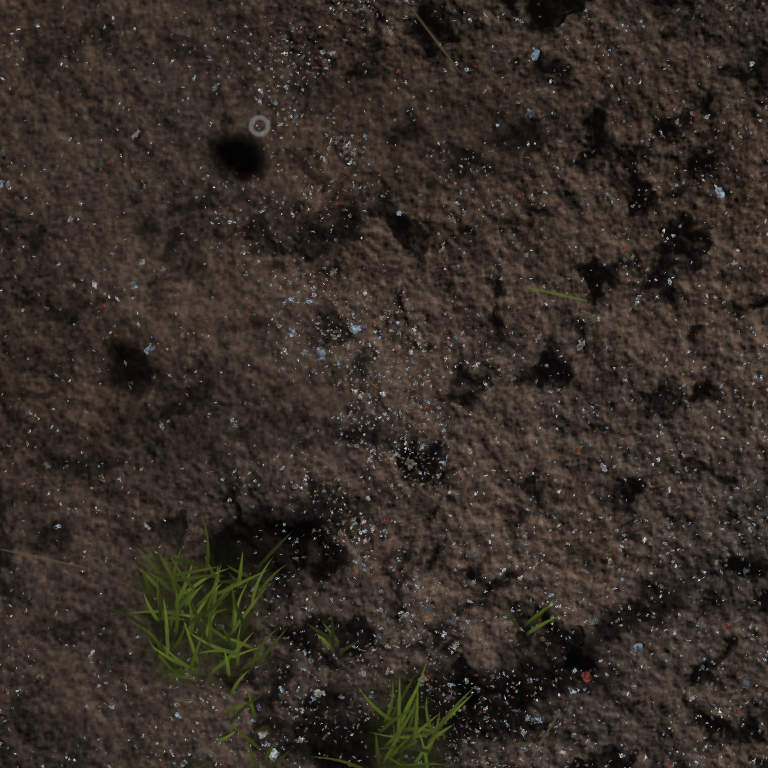
This texture is drawn by a Shadertoy shader. Its source:

```glsl
float hash(vec2 p) {
    vec3 q = fract(vec3(p.xyx) * 0.1031);
    q += dot(q, q.yzx + 33.33);
    return fract((q.x + q.y) * q.z);
}

float noise(vec2 p) {
    vec2 i = floor(p), f = fract(p);
    f = f * f * (3.0 - 2.0 * f);
    return mix(mix(hash(i), hash(i + vec2(1, 0)), f.x),
               mix(hash(i + vec2(0, 1)), hash(i + 1.0), f.x), f.y);
}

float fbm(vec2 p) {
    float sum = 0.0, amp = 0.5;
    for (int i = 0; i < 5; i++) {
        sum += amp * noise(p);
        p = mat2(1.6, 1.2, -1.2, 1.6) * p + 17.3;
        amp *= 0.5;
    }
    return sum;
}

mat2 rotate(float a) {
    return mat2(cos(a), -sin(a), sin(a), cos(a));
}

// Soft elliptical patch, 1 inside and 0 outside
float patchMask(vec2 p, vec2 centre, vec2 radius, float angle) {
    return 1.0 - smoothstep(0.4, 1.3, length(rotate(angle) * (p - centre) / radius));
}

// Broken flakes of shell and stone scattered on a jittered grid
vec3 addChips(vec3 col, vec2 p, float cells, float density) {
    vec2 base = floor(p * cells);
    float soft = max(0.0012, 1.0 / iResolution.y) * cells;
    for (int k = 0; k < 9; k++) {
        vec2 id = base + vec2(k % 3, k / 3) - 1.0;
        vec2 key = id + cells * 3.0;
        if (hash(key) > density) continue;
        vec2 jitter = vec2(hash(key + 41.0), hash(key + 83.0));
        vec2 q = rotate(6.28 * hash(key + 7.0)) * (p * cells - id - jitter);
        float radius = mix(0.14, 0.36, pow(hash(key + 19.0), 2.0));
        float d = max(abs(q.x) * mix(0.6, 1.0, jitter.x), abs(q.x) * 0.4 + abs(q.y)) - radius;
        d += 0.35 * (noise(q * 5.0 + key) - 0.4);
        float kind = hash(key + 59.0), light = hash(key + 71.0);
        vec3 tint = mix(vec3(0.34, 0.30, 0.26), vec3(0.74, 0.76, 0.77), light * light);
        if (kind > 0.65) tint = mix(vec3(0.28, 0.30, 0.33), vec3(0.56, 0.65, 0.73), light);
        if (kind > 0.93) tint = vec3(0.42, 0.21, 0.16);
        tint *= 0.9 + 0.8 * (noise(q * 6.0 + key + 5.0) - 0.5);
        col = mix(col, tint, 0.9 * (1.0 - smoothstep(-soft, soft, d)));
    }
    return col;
}

// Tapered, bending blades fanned around a root
vec3 addGrass(vec3 col, vec2 p, vec2 root, float spread, float size, int count) {
    float soft = max(0.0014, 1.0 / iResolution.y);
    for (int i = 0; i < count; i++) {
        vec2 key = vec2(float(i) * 3.7, root.x * 917.0);
        vec2 jitter = vec2(hash(key), hash(key + 11.0)) - 0.5;
        float lean = (hash(key + 23.0) - 0.5) * 3.0 + jitter.x * 1.2;
        vec2 q = rotate(lean) * (p - root - jitter * spread);
        float len = size * mix(0.4, 1.1, hash(key + 31.0));
        float t = q.y / len;
        float bend = (hash(key + 47.0) - 0.5) * 1.0 * len * t * t;
        float width = 0.0062 * sqrt(max(t, 0.0)) * (1.0 - t);
        float mask = 1.0 - smoothstep(-soft, soft, abs(q.x - bend) - width);
        mask *= smoothstep(0.0, 0.2, t) * (1.0 - smoothstep(0.85, 1.0, t));
        vec3 green = mix(vec3(0.15, 0.17, 0.07), vec3(0.35, 0.42, 0.15), hash(key + 61.0));
        col = mix(col, green * (0.75 + 0.4 * t), mask);
    }
    return col;
}

vec3 addStem(vec3 col, vec2 p, vec2 a, vec2 b, vec3 tint) {
    vec2 ab = b - a;
    float t = clamp(dot(p - a, ab) / dot(ab, ab), 0.0, 1.0);
    float d = length(p - a - ab * t) - 0.003 * sqrt(t * (1.0 - t));
    return mix(col, tint, 0.8 * (1.0 - smoothstep(-0.0012, 0.0018, d)));
}

void mainImage(out vec4 fragColor, in vec2 fragCoord) {
    vec2 p = fragCoord / iResolution.y;
    vec2 warp = p + 0.07 * (vec2(fbm(p * 24.0), fbm(p * 24.0 + 50.0)) - 0.48);

    // Soil clods lit from the lower left, rougher to the right
    float corner = smoothstep(0.9, 1.6, p.x + 1.0 - p.y);
    float rough = 0.7 + 0.6 * smoothstep(0.25, 0.75, p.x + 0.6 * (noise(p * 6.0) - 0.5));
    float swell = fbm(p * 8.0) - fbm(p * 8.0 - vec2(0.08));
    float clods = fbm(p * 32.0) - fbm(p * 32.0 - vec2(0.14, 0.16));
    float crumbs = fbm(p * 105.0 + 7.0) - fbm(p * 105.0 - vec2(0.3) + 7.0);
    float tone = 0.19 - 0.35 * swell - rough * (0.38 * clods + 0.28 * crumbs);
    tone += 0.14 * (fbm(p * 5.0 + 9.0) - 0.48) + 0.09 * (noise(p * 190.0) - 0.5) + 0.04 * corner;
    float broad = 0.18 * (noise(p * 7.0 + 3.0) - 0.5);
    float hollow = 1.0 - smoothstep(0.24, 0.45, fbm(warp * 23.0 + 31.0) + broad);
    tone *= 1.0 - 0.62 * hollow * rough;
    vec3 soil = mix(vec3(1.17, 0.92, 0.74), vec3(1.07, 0.93, 0.84), fbm(p * 4.0 + 70.0) + 0.3 * corner);
    vec3 col = soil * clamp(tone, 0.035, 0.5);

    // Cast shadows and pits, broken up by the clods
    float shade = 0.7 * patchMask(warp, vec2(0.36, 0.29), vec2(0.13, 0.06), 0.5);
    shade = max(shade, 0.75 * patchMask(warp, vec2(0.63, 0.09), vec2(0.20, 0.05), 0.25));
    shade = max(shade, 0.65 * patchMask(warp, vec2(0.81, 0.19), vec2(0.12, 0.025), 0.6));
    shade = max(shade, 0.7 * patchMask(warp, vec2(0.18, 0.52), vec2(0.05, 0.03), -0.4));
    shade = max(shade, 0.75 * patchMask(warp, vec2(0.45, 0.03), vec2(0.11, 0.05), 0.0));
    col *= 1.0 - shade;

    // Flakes gather in clumps along a central band and in the lower right
    float band = exp(-pow((p.x - 0.49 + 0.1 * (p.y - 0.5)) / 0.12, 2.0));
    float clump = smoothstep(0.38, 0.68, fbm(p * 13.0 + 5.0));
    float density = 0.03 + 0.5 * band * clump + 0.08 * clump + 0.12 * corner;
    col = addChips(col, p, 165.0, density * 1.2);
    col = addChips(col, p, 100.0, density * 0.6);
    col = addChips(col, p, 52.0, density * 0.16);

    // Burrow with a lit rim, and a pale shell ring beside it
    vec2 hole = mix(p, warp, 0.3);
    col += vec3(0.10, 0.07, 0.05) * patchMask(hole, vec2(0.322, 0.797), vec2(0.042, 0.035), -0.5);
    col *= 1.0 - 0.95 * patchMask(hole, vec2(0.311, 0.797), vec2(0.045, 0.034), -0.5);
    float ring = abs(length(p - vec2(0.338, 0.836)) - 0.011);
    col = mix(col, vec3(0.48, 0.49, 0.48), 0.7 * (1.0 - smoothstep(0.001, 0.005, ring)));

    // Dry stems and a fallen leaf
    vec3 straw = vec3(0.33, 0.28, 0.21);
    col = addStem(col, p, vec2(0.535, 0.99), vec2(0.60, 0.905), straw);
    col = addStem(col, p, vec2(0.0, 0.285), vec2(0.115, 0.26), straw);
    col = addStem(col, p, vec2(0.69, 0.01), vec2(0.73, 0.075), straw);
    col = addStem(col, p, vec2(0.69, 0.625), vec2(0.765, 0.608), vec3(0.33, 0.40, 0.16));

    // Grass tufts over a dim olive base
    float olive = max(patchMask(warp, vec2(0.265, 0.20), vec2(0.09, 0.09), 0.0),
                      patchMask(warp, vec2(0.53, 0.05), vec2(0.05, 0.07), 0.0));
    col = mix(col, vec3(0.12, 0.13, 0.06), 0.55 * olive);
    col = addGrass(col, p, vec2(0.265, 0.185), 0.14, 0.085, 84);
    col = addGrass(col, p, vec2(0.53, 0.02), 0.08, 0.10, 36);
    col = addGrass(col, p, vec2(0.30, 0.03), 0.13, 0.06, 12);
    col = addGrass(col, p, vec2(0.44, 0.16), 0.03, 0.05, 5);
    col = addGrass(col, p, vec2(0.685, 0.18), 0.02, 0.06, 4);

    fragColor = vec4(col, 1.0);
}
```
